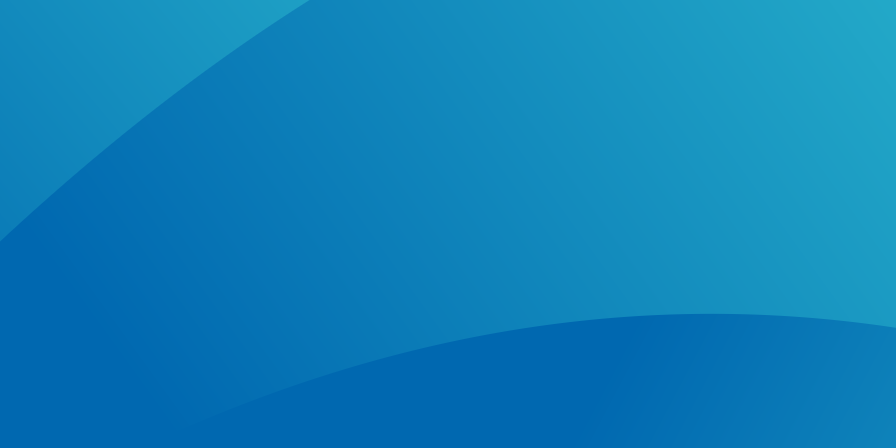
Write a WebGL 2 fragment shader that draws this background.

```glsl
#version 300 es
precision highp float;
// Three smooth blue-to-teal sheets: a broad middle sheet, a lighter corner
// at the upper left and a low dark hill. Each sheet is a linear gradient,
// bounded by a parabola with an antialiased edge.

uniform vec2 u_resolution;
out vec4 fragColor;

#define DEEP_BLUE vec3(0.000, 0.408, 0.690)
#define TEAL vec3(0.137, 0.663, 0.785)
// Gradient planes: change along x, change along y, offset
#define MIDDLE_RAMP vec3(0.43, 0.31, -0.175)
#define CORNER_RAMP vec3(0.48, 0.40, 0.12)
#define HILL_RAMP vec3(0.57, -0.30, -0.724)
// Parabolas: apex x, apex y, curvature
#define CORNER_ARC vec3(2.143, 1.4575, 0.217)
#define HILL_ARC vec3(1.5885, 0.2995, 0.1843)

// Colour of a linear gradient at p
vec3 sheetColor(vec2 p, vec3 ramp) {
    float t = dot(vec3(p, 1.0), ramp);
    return mix(DEEP_BLUE, TEAL, clamp(t, 0.0, 1.0));
}

// Approximate signed distance to a parabola, positive above it
float arcDistance(vec2 p, vec3 arc) {
    float dx = p.x - arc.x;
    float slope = -2.0 * arc.z * dx;
    float height = arc.y - arc.z * dx * dx;
    return (p.y - height) / sqrt(1.0 + slope * slope);
}

// Edge coverage over about one pixel
float coverage(float dist) {
    return clamp(dist * u_resolution.y + 0.5, 0.0, 1.0);
}

void main() {
    // Canvas height is one unit
    vec2 p = gl_FragCoord.xy / u_resolution.y;
    p.x *= 2.0 * u_resolution.y / u_resolution.x;

    vec3 color = sheetColor(p, MIDDLE_RAMP);
    color = mix(color, sheetColor(p, CORNER_RAMP), coverage(arcDistance(p, CORNER_ARC)));
    color = mix(color, sheetColor(p, HILL_RAMP), coverage(-arcDistance(p, HILL_ARC)));

    fragColor = vec4(color, 1.0);
}
```
